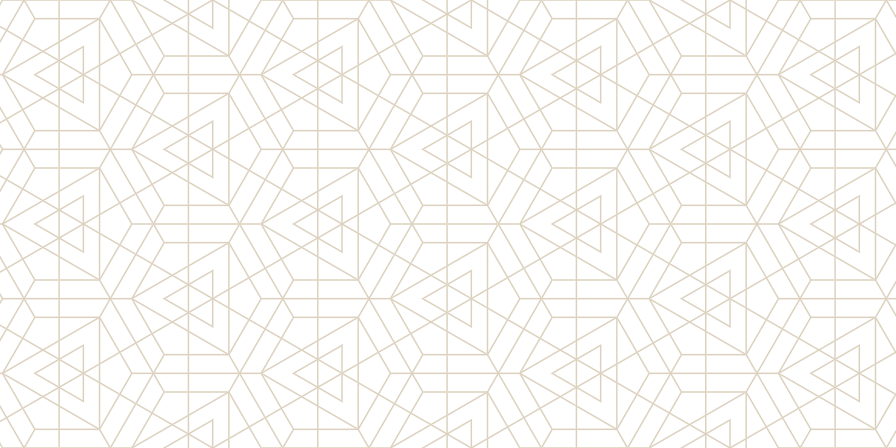
Reproduce this pattern procedurally as a WebGL 1 fragment shader.

```glsl
precision highp float;
// Fine geometric line lattice: every cell of a hexagonal tiling holds a smaller
// hexagon, spokes to its corners and two nested triangles, while three families
// of parallel lines run through all cells. The nearest line sets the ink.

uniform vec2 u_resolution;

#define ROWS 3.0                          // cells over the canvas height
#define SHIFT vec2(0.048, 0.5)            // a cell centre, from the canvas centre
#define LINE_WIDTH 0.0100                 // in cell heights
#define INNER_HEX 0.375                   // apothems, in cell heights
#define BIG_TRIANGLE 0.216506
#define SMALL_TRIANGLE 0.108253
#define LONG_LINE_OFFSET 0.054127
#define PAPER vec3(1.0)
#define INK vec3(0.86, 0.82, 0.745)

const float SQRT3 = 1.7320508;
const float COLUMN = 0.5 * SQRT3;         // distance between cell columns

// Offset from the centre of the nearest hexagonal cell
vec2 cellOffset(vec2 p) {
  vec2 size = vec2(SQRT3, 1.0);
  vec2 a = mod(p + 0.5 * size, size) - 0.5 * size;
  vec2 b = mod(p, size) - 0.5 * size;
  return dot(a, a) < dot(b, b) ? a : b;
}

// Apothem of the concentric hexagon through q
float hexApothem(vec2 q) {
  q = abs(q);
  return max(q.y, dot(q, vec2(COLUMN, 0.5)));
}

// Distance to the nearest of a family of evenly spaced parallel lines
float parallelLines(float x) {
  return abs(mod(x + 0.5 * COLUMN, COLUMN) - 0.5 * COLUMN);
}

float min3(vec3 v) { return min(v.x, min(v.y, v.z)); }
float max3(vec3 v) { return max(v.x, max(v.y, v.z)); }

float nearestLine(vec2 q) {
  // Projections on the triangle normals and on the spoke normals
  vec3 along = vec3(q.x, dot(q, vec2(-0.5, COLUMN)), dot(q, vec2(-0.5, -COLUMN)));
  vec3 across = vec3(q.y, dot(q, vec2(COLUMN, 0.5)), dot(q, vec2(COLUMN, -0.5)));

  // Cell border, inner hexagon and the spokes between them
  float hex = hexApothem(q);
  float d = min(abs(hex - 0.5), abs(hex - INNER_HEX));
  d = min(d, max(min3(abs(across)), INNER_HEX - hex));

  // Nested triangles, pointing left
  float triangle = max3(along);
  d = min(d, min(abs(triangle - BIG_TRIANGLE), abs(triangle - SMALL_TRIANGLE)));

  // Long lines in three directions
  vec3 shifted = along + LONG_LINE_OFFSET;
  vec3 longLines = vec3(parallelLines(shifted.x), parallelLines(shifted.y),
                        parallelLines(shifted.z));
  return min(d, min3(longLines));
}

// Share of a pixel that a line at distance d covers
float lineCoverage(float d, float pixel) {
  float outer = clamp((d + 0.5 * LINE_WIDTH) / pixel + 0.5, 0.0, 1.0);
  float inner = clamp((d - 0.5 * LINE_WIDTH) / pixel + 0.5, 0.0, 1.0);
  return outer - inner;
}

void main() {
  float pixel = ROWS / u_resolution.y;
  vec2 p = (gl_FragCoord.xy - 0.5 * u_resolution) * pixel;
  float d = nearestLine(cellOffset(p - SHIFT));
  gl_FragColor = vec4(mix(PAPER, INK, lineCoverage(d, pixel)), 1.0);
}
```
